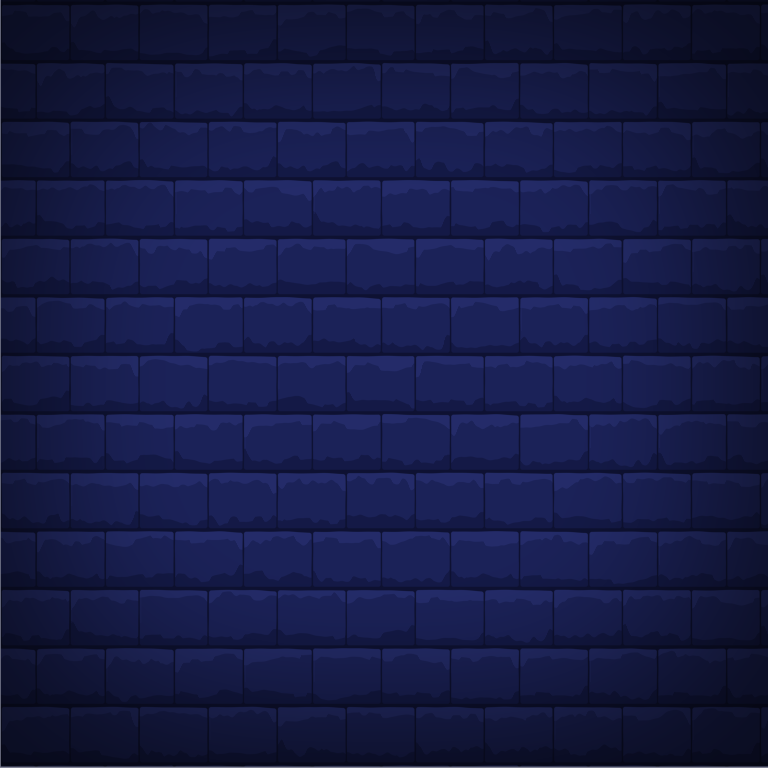
Write a WebGL 1 fragment shader that draws this texture.

```glsl
precision highp float;

uniform vec2 u_resolution;

const vec2 PITCH = vec2(0.0899, 0.0762);   // brick spacing
const vec2 ORIGIN = vec2(0.0013, 0.0042);  // first joints, from the top left
const vec2 JOINT = vec2(0.0019, 0.0043);   // mortar widths
const float CORNER = 0.0030;
const float STAGGER = 0.49;                // shift of every second row
const vec2 BORDER = vec2(0.0010, 0.0018);  // pale slivers at left and bottom

const vec3 MORTAR = vec3(0.054, 0.068, 0.195);
const vec3 SHADE = vec3(0.077, 0.099, 0.275);
const vec3 FACE = vec3(0.106, 0.132, 0.345);
const vec3 LIGHT = vec3(0.140, 0.170, 0.412);
const vec3 PALE = vec3(0.50, 0.51, 0.58);

float hash(vec2 p) {
  return fract(sin(dot(p, vec2(127.1, 311.7))) * 43758.545);
}

vec2 gradient(vec2 cell) {
  float angle = 6.28318 * hash(cell);
  return vec2(cos(angle), sin(angle));
}

float gradientNoise(vec2 p) {
  vec2 i = floor(p);
  vec2 f = p - i;
  vec2 u = f * f * f * (f * (f * 6.0 - 15.0) + 10.0);
  vec2 e = vec2(0.0, 1.0);
  float low = mix(dot(gradient(i), f), dot(gradient(i + e.yx), f - e.yx), u.x);
  float high = mix(dot(gradient(i + e.xy), f - e.xy), dot(gradient(i + e.yy), f - e.yy), u.x);
  return mix(low, high, u.y);
}

float roundedBox(vec2 p, vec2 halfSize, float radius) {
  vec2 q = abs(p) - halfSize + radius;
  return length(max(q, 0.0)) + min(max(q.x, q.y), 0.0) - radius;
}

float coverage(float dist, float pixel) {
  return 1.0 - smoothstep(-0.75 * pixel, 0.75 * pixel, dist);
}

// Depth of a chipped band along x in 0..1: terraces, small chips, end drips
float chippedDepth(float x, float seed, float base) {
  float row = seed * 61.0 + 0.37;
  float terrace = smoothstep(-0.1, 0.1, gradientNoise(vec2(x * 4.0 + seed * 17.0, row)));
  float swell = gradientNoise(vec2(x * 2.0, row + 9.3));
  float chips = gradientNoise(vec2(x * 7.5, row + 23.6));
  float chipped = 0.02 + 0.11 * smoothstep(0.4, 1.0, fract(seed * 7.3));
  float side = mix(1.0 - x, x, step(0.5, fract(seed * 13.7)));
  float drip = 0.20 * fract(seed * 29.1) * smoothstep(0.86, 0.96, side);
  return base + 0.07 * (terrace - 0.5) + 0.16 * swell + chipped * chips + drip;
}

// Signed distance to a brick with a slightly uneven outline
float brickShape(vec2 p, float seed) {
  float wobble = gradientNoise(vec2(p.x * 32.0, seed * 47.0 + 0.4));
  float sag = 0.0016 * hash(vec2(seed, 4.1)) * smoothstep(0.01, 0.045, p.x);
  p.y += (0.0012 * wobble - sag) * step(p.y, 0.0);
  p.x += 0.0005 * gradientNoise(vec2(p.y * 45.0, seed * 53.0));
  return roundedBox(p, 0.5 * (PITCH - JOINT), CORNER);
}

vec3 brickColor(vec2 local, vec2 id, float pixel) {
  float seed = hash(id + 3.7);
  vec2 halfSize = 0.5 * (PITCH - JOINT);
  vec2 p = (local - 0.5) * PITCH;
  float height = 2.0 * halfSize.y;

  float fromTop = (p.y + halfSize.y) / height;
  float fromBottom = 1.0 - fromTop;
  float soft = pixel / height;
  float light = coverage(fromTop - chippedDepth(local.x, seed, 0.165), soft);
  float shade = coverage(fromBottom - chippedDepth(local.x, hash(id + 41.3), 0.165), soft);

  vec3 color = mix(FACE, SHADE, shade);
  color = mix(color, LIGHT, light);

  // Thin lit left edge on a few bricks
  float rim = coverage(abs(p.x + halfSize.x - 0.0014) - 0.0004, pixel);
  color = mix(color, LIGHT, 0.6 * rim * step(0.8, hash(id + 8.2)) * step(fromTop, 0.6));
  return mix(MORTAR, color, coverage(brickShape(p, seed), pixel));
}

// Rounded-square falloff towards the edges
float vignette(vec2 uv) {
  vec2 d = abs(uv - vec2(0.49, 0.5)) * vec2(0.95, 1.0);
  float reach = pow(dot(d * d, d), 1.0 / 3.0);
  return 1.0 - 0.61 * smoothstep(0.24, 0.62, reach);
}

void main() {
  vec2 uv = gl_FragCoord.xy / u_resolution;
  float pixel = 1.0 / min(u_resolution.x, u_resolution.y);

  // Running bond, with rows counted from the top
  vec2 grid = (vec2(uv.x, 1.0 - uv.y) - ORIGIN) / PITCH;
  grid.x += STAGGER * mod(floor(grid.y), 2.0);

  vec3 color = brickColor(fract(grid), floor(grid), pixel) * vignette(uv);
  vec2 inset = uv - BORDER;
  color = mix(color, PALE, coverage(min(inset.x, inset.y), pixel));
  gl_FragColor = vec4(color, 1.0);
}
```
